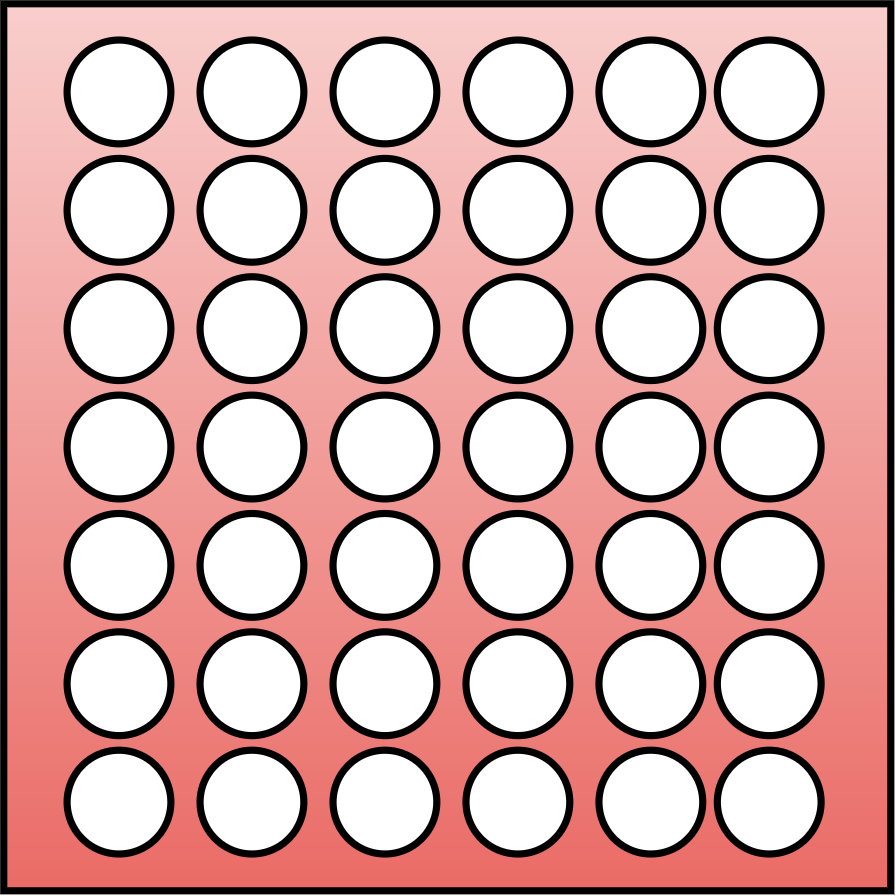
Write a WebGL 2 fragment shader that draws this pattern.

```glsl
#version 300 es
precision highp float;

#define COLUMNS 6
#define ROWS 7
#define FIRST_CENTRE vec2(0.1328, 0.1048)
#define PITCH vec2(0.1484, 0.1321)
#define LAST_COLUMN_SHIFT 0.0163
#define RING_RADIUS 0.0579
#define LINE_WIDTH 0.0080
#define FRAME_CENTRE vec2(0.4992, 0.5008)
#define FRAME_HALF_SIZE 0.4950

uniform vec2 u_resolution;
out vec4 fragColor;

const vec3 WHITE = vec3(1.0);
const vec3 BLACK = vec3(0.0);
const vec3 PALE_PINK = vec3(0.973, 0.808, 0.800);
const vec3 CORAL = vec3(0.918, 0.420, 0.400);

// Signed distance to the nearest circle of the grid
float circleGrid(vec2 p) {
    float row = clamp(round((p.y - FIRST_CENTRE.y) / PITCH.y), 0.0, float(ROWS - 1));
    float nearest = 1e3;
    for (int column = 0; column < COLUMNS; column++) {
        vec2 centre = FIRST_CENTRE + PITCH * vec2(float(column), row);
        // The last column sits closer to its neighbour
        if (column == COLUMNS - 1) centre.x -= LAST_COLUMN_SHIFT;
        nearest = min(nearest, length(p - centre) - RING_RADIUS);
    }
    return nearest;
}

// Signed distance to the square frame
float frameSquare(vec2 p) {
    vec2 q = abs(p - FRAME_CENTRE) - FRAME_HALF_SIZE;
    return max(q.x, q.y);
}

// Coverage of the region where the distance is negative
float fill(float d, float pixel) {
    return clamp(0.5 - d / pixel, 0.0, 1.0);
}

// Coverage of an outline centred on the shape's edge
float stroke(float d, float pixel) {
    return fill(abs(d) - 0.5 * LINE_WIDTH, pixel);
}

void main() {
    vec2 p = gl_FragCoord.xy / u_resolution;
    float pixel = 1.0 / min(u_resolution.x, u_resolution.y);
    float frame = frameSquare(p);
    float circles = circleGrid(p);

    // Panel with a vertical gradient
    float height = (p.y - FRAME_CENTRE.y) / (2.0 * FRAME_HALF_SIZE) + 0.5;
    vec3 gradient = mix(CORAL, PALE_PINK, clamp(height, 0.0, 1.0));
    vec3 color = mix(WHITE, gradient, fill(frame, pixel));

    // White discs, then the black outlines
    color = mix(color, WHITE, fill(circles, pixel));
    color = mix(color, BLACK, stroke(circles, pixel));
    color = mix(color, BLACK, stroke(frame, pixel));

    fragColor = vec4(color, 1.0);
}
```
